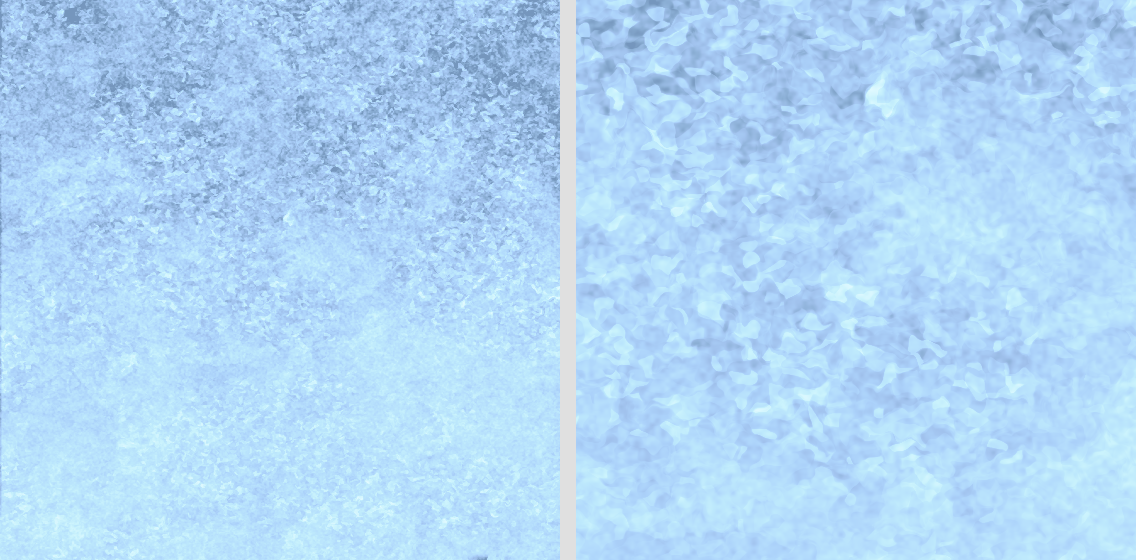
Left: the whole. Right: its middle third, enlarged.
This texture is drawn by a three.js fragment shader. Its source:

```glsl
// Frosted window pane: pale blue ice with ragged flakes, fine grains and a feathery plume.
varying vec2 vUv;

float hash(vec2 p) {
  vec3 q = fract(vec3(p.xyx) * 0.1031);
  q += dot(q, q.yzx + 33.33);
  return fract((q.x + q.y) * q.z);
}

vec2 hash2(vec2 p) {
  return vec2(hash(p), hash(p + 57.3));
}

float noise(vec2 p) {
  vec2 cell = floor(p);
  vec2 f = fract(p);
  f = f * f * (3.0 - 2.0 * f);
  float low = mix(hash(cell), hash(cell + vec2(1.0, 0.0)), f.x);
  float high = mix(hash(cell + vec2(0.0, 1.0)), hash(cell + 1.0), f.x);
  return mix(low, high, f.y);
}

float fbm(vec2 p) {
  float sum = 0.0;
  float gain = 0.5;
  for (int i = 0; i < 5; i++) {
    sum += gain * noise(p);
    p = mat2(1.6, 1.2, -1.2, 1.6) * p + 7.1;
    gain *= 0.5;
  }
  return sum / 0.97;
}

// Random shade per crystal: soft-edged cells with tilted elliptical distance.
float facets(vec2 p, float sharpness) {
  vec2 cell = floor(p);
  float shade = 0.0;
  float total = 0.0;
  for (int y = -1; y <= 1; y++) {
    for (int x = -1; x <= 1; x++) {
      vec2 id = cell + vec2(float(x), float(y));
      vec2 d = p - id - hash2(id);
      float tilt = 2.4 * (hash(id + 19.7) - 0.5);
      vec2 axis = vec2(cos(tilt), sin(tilt));
      float reach = length(vec2(dot(d, axis) * 0.75, dot(d, vec2(-axis.y, axis.x)) * 1.35));
      float weight = exp(-sharpness * reach);
      shade += weight * hash(id + 83.1);
      total += weight;
    }
  }
  return shade / total;
}

// Curved fibres fanning out from a root, fading with distance.
float plume(vec2 p, vec2 root, float heading, float size) {
  vec2 d = p - root;
  float r = length(d) / size;
  float angle = atan(d.y, d.x) - heading + 0.35 * r;
  float fibres = noise(vec2(angle * 16.0 + 2.0 * noise(p * 45.0), r * 4.0));
  float fan = exp(-6.0 * angle * angle) * smoothstep(0.1, 0.4, r) * smoothstep(1.2, 0.6, r);
  return fan * smoothstep(0.45, 0.8, fibres);
}

// Tone 0 is shadowed ice, 4 is pale cyan, 6 is a glint.
vec3 iceColor(float tone) {
  vec3 c = mix(vec3(0.46, 0.59, 0.74), vec3(0.55, 0.69, 0.84), clamp(tone + 1.0, 0.0, 1.0));
  c = mix(c, vec3(0.63, 0.76, 0.93), clamp(tone, 0.0, 1.0));
  c = mix(c, vec3(0.67, 0.82, 0.98), clamp(tone - 1.0, 0.0, 1.0));
  c = mix(c, vec3(0.71, 0.87, 0.99), clamp(tone - 2.0, 0.0, 1.0));
  c = mix(c, vec3(0.74, 0.91, 0.99), clamp(tone - 3.0, 0.0, 1.0));
  c = mix(c, vec3(0.79, 0.95, 0.99), clamp(tone - 4.0, 0.0, 1.0));
  return mix(c, vec3(0.89, 0.98, 1.0), clamp((tone - 5.0) * 0.6, 0.0, 1.0));
}

void main() {
  vec2 uv = vUv;
  vec2 warp = vec2(fbm(uv * 24.0), fbm(uv * 24.0 + 41.0)) - 0.5;
  vec2 ragged = vec2(noise(uv * 150.0), noise(uv * 150.0 + 23.0)) - 0.5;
  vec2 p = uv + warp * 0.025 + ragged * 0.008;
  float upper = smoothstep(0.2, 0.75, uv.y);
  float contrast = mix(0.65, 1.0, upper);

  // Daylight from below, with a shaded upper right edge
  float tone = mix(3.65, 1.5, smoothstep(0.15, 0.95, uv.y));
  tone -= 1.0 * smoothstep(0.8, 1.0, uv.x) * smoothstep(0.5, 0.8, uv.y);
  tone -= 0.4 * smoothstep(0.45, 0.0, uv.x) * smoothstep(0.4, 0.65, uv.y);

  // Broad clouds and ragged sheets of frost
  float clouds = fbm(p * 7.0 + 3.0);
  float sheets = smoothstep(0.48, 0.55, fbm(p * 21.0 + 11.0));
  float flecks = smoothstep(0.52, 0.59, fbm(p * vec2(50.0, 62.0) + 29.0));
  tone += contrast * (2.5 * (clouds - 0.5) + 0.65 * (sheets - 0.55) + 0.85 * (flecks - 0.38));

  // Crystal facets and glints, gathered where frost is thick
  float thick = smoothstep(0.34, 0.58, fbm(uv * 9.0 + 61.0));
  float coarse = facets(p * vec2(66.0, 78.0), 26.0);
  float fine = facets(uv * vec2(140.0, 165.0) + warp * 2.0 + ragged * 0.8, 22.0);
  float glints = smoothstep(0.74, 0.92, coarse) + smoothstep(0.74, 0.9, fine);
  tone += contrast * mix(0.65, 1.0, thick) * (1.0 * (coarse - 0.5) + 2.0 * (fine - 0.5));
  tone += contrast * thick * (1.2 * glints - 0.5);

  // Powdery grain over the whole pane, about two thousandths wide
  float powder = noise(uv * 230.0 + 5.0) + noise(uv * vec2(330.0, 370.0) + 91.0) - 1.0;
  tone += contrast * 1.4 * powder;

  // Feathers at the left and grainy rime along the top
  tone += 1.7 * plume(p, vec2(0.03, 0.58), 0.75, 0.25);
  tone += 0.8 * plume(p, vec2(0.02, 0.03), 0.6, 0.22);
  float rime = smoothstep(0.82, 1.0, uv.y) * smoothstep(0.15, 0.4, uv.x);
  tone += rime * 2.0 * (noise(uv * 190.0) - 0.5);

  // Thin frame shadow and bare dark patches at two corners
  float corners = smoothstep(0.06, 0.0, length((uv - vec2(0.87, 0.0)) * vec2(1.0, 4.0)))
                + smoothstep(0.06, 0.0, length((uv - vec2(0.11, 0.98)) * vec2(1.0, 2.0)));
  tone -= 4.0 * corners * smoothstep(0.45, 0.65, noise(p * 120.0));
  tone -= 2.5 * smoothstep(0.005, 0.0, uv.x) * smoothstep(0.25, 0.6, noise(uv * 6.0));

  gl_FragColor = vec4(iceColor(tone), 1.0);
}
```
